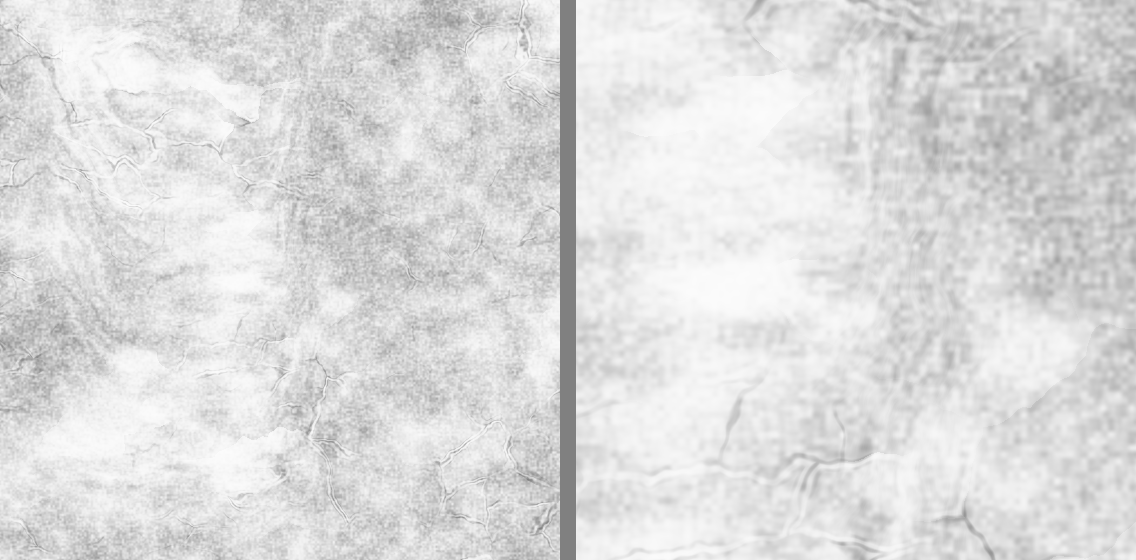
Left: the whole. Right: its middle third, enlarged.
Give the GLSL for this texture, as a Shadertoy shader.

```glsl
// Weathered pale plaster: cloudy grey stains, fine woven grain, chalky flakes
// and broken double-edged cracks. Value noise gives the stains, warped Voronoi
// edges give the cracks, and a broad mask sets horizontal strokes on the left.

#define BASE_TONE 0.858
#define STAIN_CONTRAST 0.30
#define MOTTLE_CONTRAST 0.26
#define GRAIN_CONTRAST 0.13
#define CRACK_WIDTH 0.0020
#define CRACK_DEPTH 0.15
#define RIM_LIGHT 0.055
#define FLAKE_LIGHT 0.085
#define STROKE_CELLS vec2(7.0, 18.0)
#define BLOCK_CELLS vec2(10.0, 11.0)

float hash(vec2 p) {
    vec3 q = fract(p.xyx * 0.1031);
    q += dot(q, q.yzx + 33.33);
    return fract((q.x + q.y) * q.z);
}

vec2 hash2(vec2 p) {
    return vec2(hash(p), hash(p + 71.7));
}

float noise(vec2 p) {
    vec2 i = floor(p), f = fract(p);
    f = f * f * (3.0 - 2.0 * f);
    return mix(mix(hash(i), hash(i + vec2(1, 0)), f.x),
               mix(hash(i + vec2(0, 1)), hash(i + vec2(1, 1)), f.x), f.y);
}

float fbm(vec2 p) {
    float sum = 0.0, amp = 0.5;
    for (int i = 0; i < 5; i++) {
        sum += amp * noise(p);
        p = mat2(0.8, 0.6, -0.6, 0.8) * p * 2.03 + 17.3;
        amp *= 0.5;
    }
    return sum;
}

// Distance to the nearest cell border in canvas units, and a random cell value
vec2 plates(vec2 p, vec2 scale) {
    vec2 q = p * scale, home = floor(q), toNearest = vec2(0), nearest = home;
    float best = 9.0, border = 9.0;
    for (int y = -1; y <= 1; y++)
    for (int x = -1; x <= 1; x++) {
        vec2 cell = home + vec2(x, y);
        vec2 d = cell + hash2(cell) - q;
        if (dot(d, d) < best) { best = dot(d, d); toNearest = d; nearest = cell; }
    }
    for (int y = -2; y <= 2; y++)
    for (int x = -2; x <= 2; x++) {
        vec2 cell = nearest + vec2(x, y);
        vec2 d = cell + hash2(cell) - q, gap = d - toNearest;
        if (dot(gap, gap) > 0.0001) {
            vec2 n = normalize(gap);
            border = min(border, dot(0.5 * (d + toNearest), n) / length(n * scale));
        }
    }
    return vec2(border, hash(nearest + 5.3));
}

float band(float d, float centre, float width) {
    return 1.0 - smoothstep(0.3 * width, 1.5 * width, abs(d - centre));
}

// Dark crack with a faint second line (x) and a pale rim on some plates (y)
vec2 crackLines(vec2 plate) {
    float side = smoothstep(0.3, 0.6, plate.y);
    float dark = band(plate.x, 0.0, CRACK_WIDTH) + 0.55 * side * band(plate.x, 3.4 * CRACK_WIDTH, 0.8 * CRACK_WIDTH);
    return vec2(dark, side * band(plate.x, 1.8 * CRACK_WIDTH, 1.2 * CRACK_WIDTH));
}

void mainImage(out vec4 fragColor, in vec2 fragCoord) {
    vec2 uv = fragCoord / iResolution.y;
    vec2 warp = vec2(fbm(uv * 9.0), fbm(uv * 9.0 + 40.0)) - 0.48;
    vec2 p = uv + 0.10 * warp;

    // Broad layout: chalky field left of centre, duller margins
    float field = smoothstep(0.08, 0.24, p.x) * (1.0 - smoothstep(0.48, 0.60, p.x));
    field *= smoothstep(0.04, 0.20, p.y) * (1.0 - smoothstep(0.86, 0.99, p.y));
    vec2 away = abs(p - 0.5);
    float margin = smoothstep(0.32, 0.50, max(away.x, away.y));

    // Cloudy stains and smaller mottling
    float stain = fbm(uv * 5.0 + 3.0) - 0.48;
    float mottle = fbm(uv * mix(vec2(26.0), vec2(18.0, 38.0), field) + 60.0) - 0.48;
    float tone = BASE_TONE + 0.032 * field - 0.028 * margin;
    tone += STAIN_CONTRAST * stain + MOTTLE_CONTRAST * mottle;

    // Plates: flat horizontal strokes in the field, blocks elsewhere
    vec2 strokes = plates(p + vec2(0.0, 0.02 * warp.x), STROKE_CELLS);
    vec2 blocks = plates(p + 7.0, BLOCK_CELLS);
    float strokeShare = smoothstep(0.2, 0.6, field + 0.5 * (1.0 - smoothstep(0.3, 0.6, uv.x)));
    float plateValue = mix(blocks.y, strokes.y, strokeShare);

    // Chalk flakes, cut off sharply at plate borders
    float chalk = fbm(uv * vec2(5.0, 9.0) + 90.0) + 0.26 * (plateValue - 0.5);
    float flake = smoothstep(0.53, 0.65, chalk) * mix(0.45, 1.0, field);
    tone += FLAKE_LIGHT * flake;

    // Cracks gathered in patches and broken along their length
    vec2 lines = mix(crackLines(blocks), crackLines(strokes), strokeShare);
    float patches = smoothstep(0.45, 0.60, fbm(uv * 5.5 + 120.0));
    float broken = smoothstep(0.30, 0.75, noise(uv * 34.0 + 8.0));
    float curl = band(noise(p * 17.0 + 30.0), 0.5, 0.026) * smoothstep(0.46, 0.62, fbm(uv * 8.0 + 150.0));
    tone -= CRACK_DEPTH * broken * (lines.x * patches + 0.55 * curl);
    tone += RIM_LIGHT * lines.y * patches;
    tone -= 0.03 * patches * (1.0 - flake);

    // Fine woven grain, stronger on the darker stains
    float grain = noise(uv * 250.0) + 0.6 * noise(uv * vec2(90.0, 260.0) + 20.0) + 0.5 * noise(uv * vec2(260.0, 90.0) + 50.0) - 1.05;
    tone += GRAIN_CONTRAST * grain * mix(1.25, 0.5, smoothstep(0.76, 0.95, tone));

    // Soft shoulder keeps the chalk just short of white
    tone = tone > 0.92 ? 0.92 + 0.07 * (1.0 - exp((0.92 - tone) / 0.07)) : tone;
    fragColor = vec4(vec3(clamp(tone, 0.0, 1.0)), 1.0);
}
```
